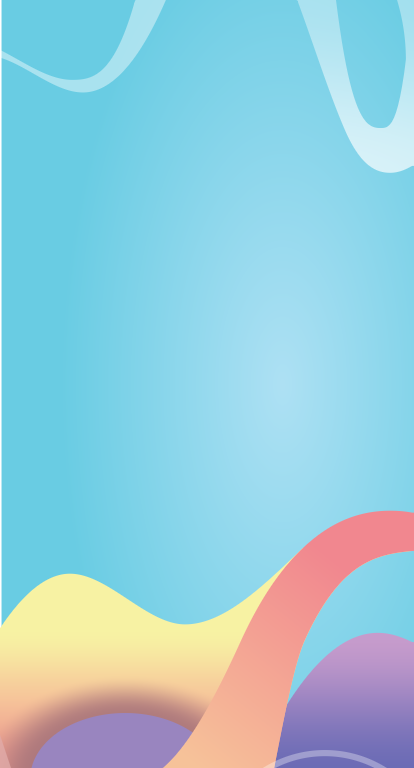
Reproduce this background procedurally as a Shadertoy shader.

```glsl
const vec3 WHITE = vec3(1.0);
const vec3 SKY_GLOW = vec3(0.68, 0.88, 0.955);
const vec3 SKY_EDGE = vec3(0.41, 0.80, 0.89);
const vec3 YELLOW = vec3(0.97, 0.95, 0.64);
const vec3 PEACH = vec3(0.965, 0.76, 0.60);
const vec3 PINK = vec3(0.92, 0.61, 0.56);
const vec3 SHADOW = vec3(0.66, 0.46, 0.48);
const vec3 CORAL = vec3(0.945, 0.53, 0.56);
const vec3 VIOLET = vec3(0.60, 0.52, 0.75);
const vec3 LILAC = vec3(0.78, 0.61, 0.80);
const vec3 INDIGO = vec3(0.42, 0.42, 0.71);

// Antialiased coverage, positive inside
float fill(float d) {
    return clamp(0.5 + d / max(length(vec2(dFdx(d), dFdy(d))), 1e-6), 0.0, 1.0);
}

// Cubic through a and b with the given end slopes, constant outside
float curve(float x, vec2 a, vec2 b, float slopeA, float slopeB) {
    float w = b.x - a.x;
    float t = clamp((x - a.x) / w, 0.0, 1.0);
    float s = 1.0 - t;
    return mix(a.y, b.y, t * t * (3.0 - 2.0 * t))
         + w * t * s * (slopeA * s - slopeB * t);
}

// Two cubics joined at a level turning point
float bend(float x, vec2 a, vec2 turn, vec2 b, float slopeA, float slopeB) {
    return x < turn.x ? curve(x, a, turn, slopeA, 0.0)
                      : curve(x, turn, b, 0.0, slopeB);
}

vec3 sky(vec2 p) {
    float d = length((p - vec2(0.368, 0.499)) / vec2(0.29, 0.62));
    vec3 col = mix(SKY_GLOW, SKY_EDGE, min(d, 1.0));
    return mix(col, WHITE, fill(0.002 - p.x));
}

// Translucent ribbons hanging from the top
float leftVeil(vec2 p) {
    float upper = bend(p.x, vec2(0.0, 0.935), vec2(0.094, 0.896), vec2(0.176, 1.0), -0.5, 3.6);
    float lower = bend(p.x, vec2(0.0, 0.925), vec2(0.108, 0.8796), vec2(0.216, 1.0), -0.3, 2.3);
    return fill(p.y - lower) * fill(upper - p.y) * 0.43;
}

float rightVeil(vec2 p) {
    vec2 joint = vec2(0.449, 0.831);
    float outer = p.x < joint.x
        ? curve(p.x, vec2(0.387, 1.0), joint, -2.7, -2.3)
        : bend(p.x, joint, vec2(0.508, 0.775), vec2(0.5365, 0.784), -2.3, 0.6);
    float inner = bend(p.x, vec2(0.4375, 1.0), vec2(0.495, 0.8333), vec2(0.5285, 0.922), -8.0, 8.0);
    float side = curve(p.y, vec2(0.922, 0.5285), vec2(1.0, 0.517), 0.0, -0.3);
    float hole = fill(p.y - inner) * fill(side - p.x);
    return fill(p.y - outer) * (1.0 - hole) * mix(0.68, 0.38, smoothstep(0.77, 1.0, p.y));
}

// Yellow hill height
float hillTop(float x) {
    vec2 peak = vec2(0.091, 0.253);
    return x < peak.x
        ? curve(x, vec2(0.0, 0.182), peak, 1.5, 0.0)
        : bend(x, peak, vec2(0.241, 0.187), vec2(0.3945, 0.2865), 0.0, 0.95);
}

// Hill shading, shadowed around the mound
vec3 hillColour(vec2 p, float mound) {
    vec3 col = mix(PEACH, YELLOW, smoothstep(0.07, 0.185, p.y));
    col = mix(PINK, col, smoothstep(0.01, 0.10, p.y));
    return mix(col, SHADOW, 0.9 * (1.0 - smoothstep(1.0, 1.58, mound)));
}

// Coral band edges
float bandTop(float x) {
    vec2 low = vec2(0.3125, 0.163);
    vec2 high = vec2(0.3945, 0.2865);
    if (x < low.x) return curve(x, vec2(0.212, 0.0), low, 0.85, 2.2);
    if (x < high.x) return curve(x, low, high, 2.2, 0.95);
    return bend(x, high, vec2(0.508, 0.335), vec2(0.5365, 0.3325), 0.95, -0.2);
}

float bandBottom(float x) {
    vec2 joint = vec2(0.397, 0.1667);
    return x < joint.x ? curve(x, vec2(0.357, 0.0), joint, 5.2, 2.2)
                       : curve(x, joint, vec2(0.5365, 0.2826), 2.2, 0.1);
}

void mainImage(out vec4 fragColor, in vec2 fragCoord) {
    vec2 p = fragCoord / iResolution.y;
    vec3 col = sky(p);
    col = mix(col, WHITE, leftVeil(p));
    col = mix(col, WHITE, rightVeil(p));

    // Lilac hill on the right
    float lilacTop = bend(p.x, vec2(0.358, 0.056), vec2(0.492, 0.176), vec2(0.5365, 0.164), 1.8, -0.5);
    vec3 lilac = mix(INDIGO, LILAC, smoothstep(-0.01, 0.18, p.y));
    col = mix(col, lilac, fill(lilacTop - p.y) * fill(p.x - 0.355));

    // Yellow hill with its violet mound
    float mound = length((p - vec2(0.163, -0.0143)) / vec2(0.1237, 0.0859));
    vec3 hill = mix(hillColour(p, mound), VIOLET, fill(1.0 - mound));
    hill = mix(hill, vec3(0.88, 0.67, 0.66), 0.8 * fill(0.043 - p.y - 3.0 * p.x));
    float aboveBand = fill(p.y - bandBottom(p.x));
    col = mix(col, hill, fill(hillTop(p.x) - p.y) * aboveBand);

    // Coral band
    float along = dot(p - vec2(0.26, 0.0), vec2(1.97, 2.44));
    vec3 band = mix(PEACH, CORAL, clamp(along, 0.0, 1.0));
    col = mix(col, band, fill(bandTop(p.x) - p.y) * aboveBand);

    // Pale arc at the foot
    float arc = abs(length(p - vec2(0.423, -0.1276)) - 0.147);
    col = mix(col, WHITE, 0.33 * fill(0.004 - arc));

    fragColor = vec4(col, 1.0);
}
```
